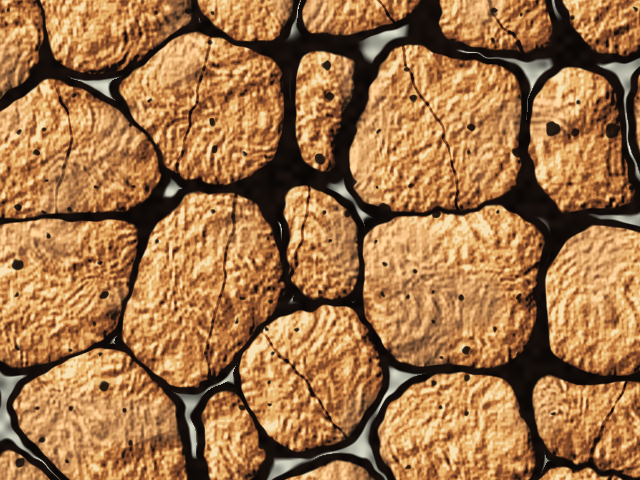
Write a Shadertoy shader that draws this texture.

```glsl
// Sawn amber stones packed with dark gaps, diagonal saw marks, gritty grain and pits.

const float CELLS = 3.5;            // stone sites per canvas height
const float SIZE_SPREAD = 0.5;      // how much large stones crowd out small ones
const float CORNER_SHARPNESS = 46.0;
const float GAP_MIN = 0.0015;       // half width of the gaps
const float GAP_VARIATION = 0.014;
const float SAW_ANGLE = 0.48;
const float SAW_DENSITY = 42.0;
const float GRAIN_CONTRAST = 0.46;
const float BASE_TONE = 0.62;
const float PIT_GRID = 17.0;
const vec2 LIGHT = vec2(-0.78, 0.62);

const vec3 VOID_BLACK = vec3(0.07, 0.045, 0.035);
const vec3 BROWN = vec3(0.52, 0.29, 0.16);
const vec3 OCHRE = vec3(0.77, 0.48, 0.24);
const vec3 GOLD = vec3(0.92, 0.71, 0.42);
const vec3 CREAM = vec3(0.97, 0.88, 0.70);
const vec3 DUST = vec3(0.79, 0.58, 0.38);
const vec3 GLINT = vec3(0.70, 0.70, 0.64);

float hash(vec2 p) {
    return fract(sin(dot(p, vec2(127.1, 311.7))) * 43758.5453);
}

float noise(vec2 p) {
    vec2 i = floor(p), f = fract(p);
    f = f * f * (3.0 - 2.0 * f);
    return mix(mix(hash(i), hash(i + vec2(1, 0)), f.x),
               mix(hash(i + vec2(0, 1)), hash(i + vec2(1, 1)), f.x), f.y);
}

vec2 noise2(vec2 p) {
    return vec2(noise(p), noise(p + 37.4)) - 0.5;
}

// Noise lit from the side, centred on zero.
float emboss(vec2 p) {
    return noise(p + LIGHT * -0.55) - noise(p + LIGHT * 0.55);
}

vec2 siteOf(vec2 cell) {
    return cell + 0.12 + 0.76 * vec2(hash(cell + 3.1), hash(cell + 17.7));
}

float powerDistance(vec2 p, vec2 cell) {
    vec2 r = siteOf(cell) - p;
    float size = hash(cell + 51.3);
    return dot(r, r) - SIZE_SPREAD * size * size;
}

// Rounded distance to the stone border; also yields the outward normal and stone cell.
float stoneEdge(vec2 p, out vec2 normal, out vec2 stone) {
    vec2 g = p * CELLS, base = floor(g);
    float nearest = 1e5;
    for (int y = -2; y <= 2; y++)
    for (int x = -2; x <= 2; x++) {
        vec2 cell = base + vec2(x, y);
        float d = powerDistance(g, cell);
        if (d < nearest) { nearest = d; stone = cell; }
    }
    float total = 1e-6;
    normal = vec2(0.0);
    for (int y = -2; y <= 2; y++)
    for (int x = -2; x <= 2; x++) {
        vec2 cell = base + vec2(x, y);
        if (distance(cell, stone) < 0.5) continue;
        vec2 toward = siteOf(cell) - siteOf(stone);
        float border = (powerDistance(g, cell) - nearest) / (2.0 * length(toward) * CELLS);
        float pull = exp(-CORNER_SHARPNESS * border);
        total += pull;
        normal += pull * normalize(toward);
    }
    normal /= total;
    return -log(total) / CORNER_SHARPNESS;
}

// Straight saw marks, broken along their length.
float sawMarks(vec2 p, float angle) {
    vec2 along = vec2(cos(angle), sin(angle));
    float u = dot(p, along), v = dot(p, vec2(-along.y, along.x));
    float lines = noise(vec2(u * 2.5, v * SAW_DENSITY + 0.5 * noise(p * 9.0)));
    return smoothstep(0.58, 0.9, lines) * smoothstep(0.2, 0.65, noise(p * 6.0 + 8.0));
}

float pits(vec2 p) {
    vec2 cell = floor(p * PIT_GRID);
    float radius = mix(0.06, 0.25, pow(hash(cell + 5.5), 6.0));
    vec2 center = 0.3 + 0.4 * vec2(hash(cell + 1.9), hash(cell + 7.3));
    float d = length(fract(p * PIT_GRID) - center + 0.12 * noise2(p * 90.0));
    return step(0.66, hash(cell + 9.2)) * smoothstep(radius + 0.05, radius - 0.03, d);
}

vec3 stoneRamp(float tone) {
    vec3 c = mix(VOID_BLACK, BROWN, smoothstep(0.0, 0.36, tone));
    c = mix(c, OCHRE, smoothstep(0.36, 0.53, tone));
    c = mix(c, GOLD, smoothstep(0.53, 0.71, tone));
    return mix(c, CREAM, smoothstep(0.71, 0.92, tone));
}

void mainImage(out vec4 fragColor, in vec2 fragCoord) {
    vec2 p = fragCoord / iResolution.y;
    vec2 bent = p + 0.05 * noise2(p * 7.0) + 0.012 * noise2(p * 38.0);

    // Stone outlines and gaps, wider on the shaded side
    vec2 normal, stone;
    float edge = stoneEdge(bent, normal, stone);
    float lit = dot(normal, LIGHT);
    float gap = GAP_MIN + GAP_VARIATION * smoothstep(0.25, 0.8, noise(p * 5.0 + 2.0));
    gap += 0.006 * max(-lit, 0.0);
    float inside = edge - gap;

    // Surface tone: mottling, grain, saw marks and lit rims
    float rim = exp(-max(inside, 0.0) * 24.0);
    float tone = BASE_TONE + 0.16 * (noise(p * 11.0) - 0.5);
    tone += GRAIN_CONTRAST * emboss(p * vec2(105.0, 72.0) + 6.0 * noise2(p * 12.0));
    tone += GRAIN_CONTRAST * 0.6 * emboss(p * vec2(190.0, 150.0));
    tone -= 0.23 * sawMarks(p, SAW_ANGLE + 0.3 * (hash(stone) - 0.5));
    tone += 0.27 * rim * lit - 0.2 * exp(-max(inside, 0.0) * 120.0);

    // A steep hairline crack through some stones
    float lean = 1.3 * (hash(stone + 4.4) - 0.5);
    float crack = dot(bent - siteOf(stone) / CELLS, vec2(cos(lean), sin(lean)));
    tone -= 0.4 * step(0.55, hash(stone + 8.8)) * smoothstep(0.005, 0.001, abs(crack));

    vec3 color = stoneRamp(tone);
    float dusty = smoothstep(0.5, 0.75, noise(p * 8.0 + 20.0));
    color = mix(color, DUST * (0.45 + 0.9 * tone), 0.6 * dusty);
    color = mix(color, VOID_BLACK, 0.9 * pits(p));

    // Dark gaps with pale slivers in the widest places
    float sliver = smoothstep(0.013, 0.018, -inside) * smoothstep(0.5, 0.62, noise(p * 10.0 + 60.0));
    vec3 hollow = VOID_BLACK * (0.5 + noise(p * 60.0));
    hollow = mix(hollow, GLINT * (0.5 + 0.8 * noise(p * 45.0)), sliver);
    color = mix(hollow, color, smoothstep(-0.0025, 0.0025, inside));
    fragColor = vec4(color, 1.0);
}
```
